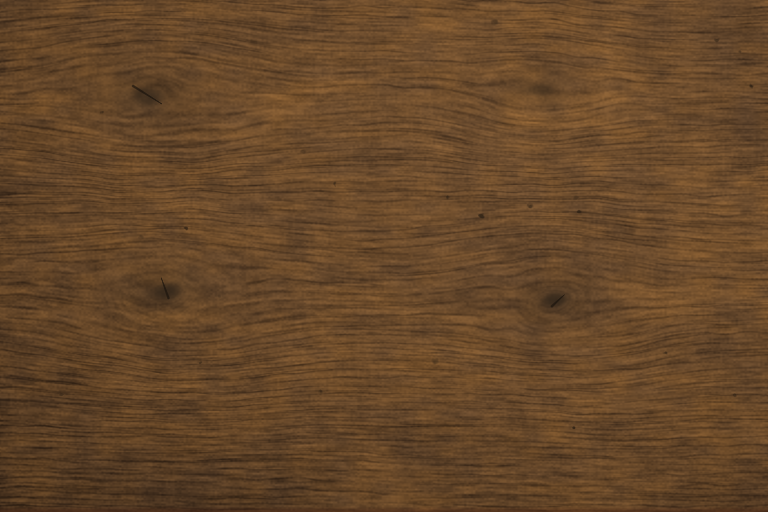
Give the GLSL for this texture, as a WebGL 1 fragment shader.

```glsl
precision highp float;
uniform vec2 u_resolution;

const vec3 DARK_WOOD = vec3(0.29, 0.20, 0.118);
const vec3 LIGHT_WOOD = vec3(0.50, 0.352, 0.206);
const vec3 KNOT_CORE = vec3(0.19, 0.145, 0.10);
const vec3 PIT = vec3(0.15, 0.11, 0.07);
const vec3 RED_EDGE = vec3(0.27, 0.14, 0.08);

float hash(vec2 p) {
  return fract(sin(dot(p, vec2(127.1, 311.7))) * 43758.5453);
}

float noise(vec2 p) {
  vec2 i = floor(p);
  vec2 f = fract(p);
  f = f * f * (3.0 - 2.0 * f);
  float low = mix(hash(i), hash(i + vec2(1.0, 0.0)), f.x);
  float high = mix(hash(i + vec2(0.0, 1.0)), hash(i + 1.0), f.x);
  return mix(low, high, f.y);
}

float fbm(vec2 p) {
  float sum = 0.0;
  float amp = 0.55;
  for (int i = 0; i < 4; i++) {
    sum += amp * noise(p);
    p = p * 2.03 + 17.3;
    amp *= 0.5;
  }
  return sum;
}

// Soft dark line wherever the phase crosses a half integer
float grainLine(float phase, float width) {
  return 1.0 - smoothstep(0.0, width, abs(fract(phase) - 0.5));
}

// Fine growth lines that drift and break into strokes
float strokes(vec2 grain, float density, float width, float seed) {
  float phase = grain.y * density + 1.3 * noise(grain * vec2(2.0, 11.0) + seed)
              + 0.3 * noise(grain * vec2(24.0, 40.0) + seed);
  float row = floor(phase);
  float gap = noise(vec2(grain.x * 7.0 + 31.0 * hash(vec2(row, seed)), row + seed));
  float grit = 0.6 + 0.4 * noise(grain * vec2(60.0, 20.0) + seed);
  return grainLine(phase, width) * smoothstep(0.22, 0.62, gap) * grit;
}

float crack(vec2 p, vec2 a, vec2 b, float width) {
  vec2 ab = b - a;
  float t = clamp(dot(p - a, ab) / dot(ab, ab), 0.0, 1.0);
  float taper = width * (1.0 - 0.6 * t);
  return 1.0 - smoothstep(0.2 * taper, taper, length(p - a - ab * t));
}

// Returns grain bend, ring weight, weighted ring radius, core darkness
vec4 knot(vec2 p, vec2 centre, float size, float strength) {
  vec2 d = p - centre;
  float r = length(d * vec2(0.65, 1.0)) / size;
  float weight = (1.0 - smoothstep(0.25, 1.25, r)) * strength;
  float halo = 0.38 * exp(-r * r * 5.0);
  float core = 0.42 * (1.0 - smoothstep(0.08, 0.27, r));
  return vec4(-0.62 * d.y * exp(-0.5 * r * r), weight,
              weight * r * size, (halo + core) * strength);
}

// Small scattered pits
float pits(vec2 p, float aspect) {
  float sum = 0.0;
  for (int i = 0; i < 22; i++) {
    float k = float(i);
    vec2 c = vec2(hash(vec2(k, 3.1)) * aspect, hash(vec2(k, 8.7)));
    float radius = mix(0.004, 0.008, pow(hash(vec2(k, 5.3)), 2.0));
    float edge = length((p - c) * vec2(0.85, 1.0)) + 0.004 * (noise(p * 200.0) - 0.5);
    sum = max(sum, (1.0 - smoothstep(0.2 * radius, radius, edge)) * mix(0.3, 0.8, hash(vec2(k, 1.9))));
  }
  return sum;
}

void main() {
  vec2 uv = gl_FragCoord.xy / u_resolution;
  float aspect = u_resolution.x / u_resolution.y;
  vec2 p = gl_FragCoord.xy / u_resolution.y;

  // Knots sit on wobbled coordinates
  vec2 wobble = vec2(noise(p * 13.0), noise(p * 13.0 + 40.0)) - 0.5;
  vec2 q = p + 0.028 * wobble;
  vec4 knots = knot(q, vec2(0.289, 0.814), 0.105, 0.85)
             + knot(q, vec2(1.055, 0.824), 0.075, 0.65)
             + knot(q, vec2(0.318, 0.432), 0.110, 1.0)
             + knot(q, vec2(1.088, 0.412), 0.090, 1.0);
  float ringRadius = knots.z / max(knots.y, 0.001);
  float ringWeight = min(knots.y, 1.0);

  // Height across the grain, bent by knots and slow waves
  float across = p.y + knots.x + 0.045 * (noise(p * vec2(1.5, 2.0)) - 0.5)
               + 0.012 * (noise(p * vec2(5.0, 6.0)) - 0.5);
  vec2 grain = vec2(p.x, across);

  // Growth lines, giving way to faint rings at the knots
  float lines = max(strokes(grain, 56.0, 0.20, 2.0), 0.75 * strokes(grain, 83.0, 0.28, 7.0));
  float rings = grainLine(ringRadius * 75.0 + 1.8 * noise(p * 15.0), 0.35);
  lines = mix(lines, 0.5 * rings * noise(p * vec2(28.0, 40.0)) + 0.3 * lines, 0.8 * ringWeight);

  // Crisp fibres, short flecks, broad stains
  float fibre = noise(grain * vec2(22.0, 210.0)) - 0.5;
  float fleck = noise(grain * vec2(48.0, 260.0) + 63.0) - 0.5;
  float streak = noise(grain * vec2(8.0, 60.0) + 31.0) - 0.5;
  float stain = fbm(grain * vec2(3.5, 6.5) + 5.0) - 0.5;
  float mottle = noise(p * vec2(24.0, 42.0)) - 0.5;
  float speckle = noise(p * vec2(230.0, 270.0)) - 0.5;

  // Light falls off from the upper middle
  vec2 away = uv - vec2(0.58, 0.62);
  float light = 0.13 + 0.16 * (uv.x + uv.y - 1.0) - 0.75 * dot(away, away);

  float tone = 0.59 + light + 0.42 * fibre + 0.36 * fleck + 0.16 * streak
             + 0.50 * stain + 0.28 * mottle + 0.30 * speckle - 0.50 * lines;
  vec3 color = mix(DARK_WOOD, LIGHT_WOOD, clamp(tone, -0.45, 1.5));
  color *= 1.0 + vec3(0.03, 0.0, -0.12) * (mottle + stain);

  // Knot hearts, cracks, pits and the worn lower edge
  color = mix(color, KNOT_CORE, clamp(knots.w, 0.0, 0.8));
  float cracks = crack(p, vec2(0.260, 0.832), vec2(0.316, 0.797), 0.004)
               + crack(p, vec2(0.329, 0.418), vec2(0.315, 0.457), 0.004)
               + crack(p, vec2(1.078, 0.402), vec2(1.102, 0.424), 0.004);
  color = mix(color, PIT * 0.7, 0.7 * min(cracks, 1.0));
  color = mix(color, PIT, pits(p, aspect));
  color = mix(color, RED_EDGE, 0.5 * (1.0 - smoothstep(0.0, 0.012, p.y)));
  gl_FragColor = vec4(color, 1.0);
}
```
